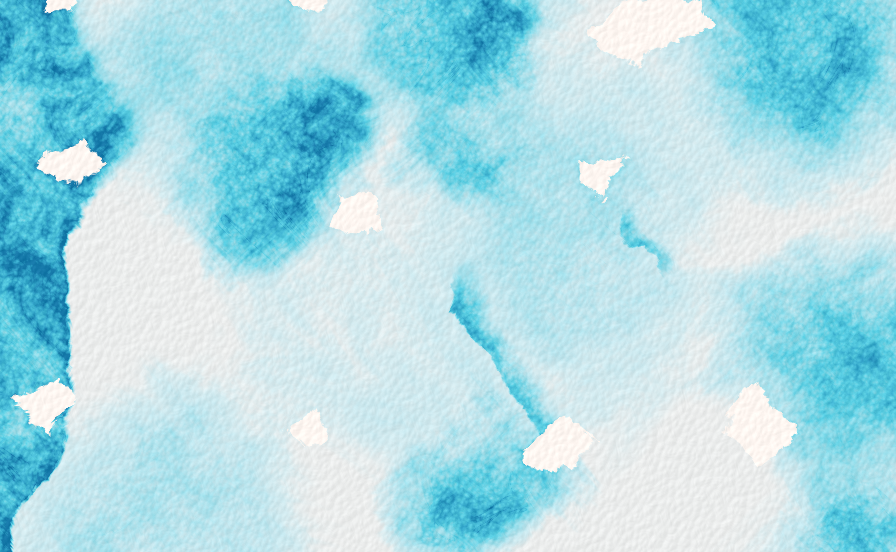
Reproduce this texture procedurally as a Shadertoy shader.

```glsl
// Turquoise watercolour washes on rough paper, with torn unpainted gaps.

const float TAU = 6.2831853;
const vec3 PAPER = vec3(0.995, 0.965, 0.945);
const vec3 BLUSH = vec3(0.93, 0.925, 0.92);

// Pigment colours from thinnest to thickest
const vec3 PIGMENT[6] = vec3[6](
    vec3(0.895, 0.93, 0.935), vec3(0.76, 0.90, 0.93), vec3(0.58, 0.86, 0.91),
    vec3(0.34, 0.80, 0.88), vec3(0.20, 0.65, 0.79), vec3(0.08, 0.47, 0.66));

// Soft washes: centre, radius, strength
const vec4 WASHES[12] = vec4[12](
    vec4(0.82, 0.97, 0.19, 0.58), vec4(0.92, 0.93, 0.08, 0.58),
    vec4(0.49, 0.67, 0.13, 0.64), vec4(0.58, 0.76, 0.10, 0.66),
    vec4(0.84, 0.70, 0.10, 0.48), vec4(1.46, 0.95, 0.25, 0.62),
    vec4(1.55, 0.34, 0.19, 0.58), vec4(1.58, 0.03, 0.11, 0.66),
    vec4(0.87, 0.12, 0.13, 0.66), vec4(1.02, 0.62, 0.24, 0.24),
    vec4(0.28, 0.08, 0.22, 0.26), vec4(0.42, 0.86, 0.22, 0.30));

float hash(vec2 p) {
    return fract(sin(dot(p, vec2(127.1, 311.7))) * 43758.5453);
}

vec2 hash2(vec2 p) {
    return vec2(hash(p), hash(p + 19.7));
}

// Rotated, self-bending sines, roughly -1 to 1
float layeredSines(vec2 p) {
    float sum = 0.0, amplitude = 0.55;
    for (int i = 0; i < 6; i++) {
        p += 0.7 * sin(p.yx * 1.3 + float(i));
        sum += amplitude * sin(p.x) * cos(p.y * 0.8);
        p = mat2(0.8, 0.6, -0.6, 0.8) * p * 1.85 + 3.1;
        amplitude *= 0.62;
    }
    return sum;
}

vec2 sineWarp(vec2 p) {
    return vec2(layeredSines(p), layeredSines(p + 7.0));
}

// Distance to the nearest scattered point
float cellular(vec2 p) {
    vec2 cell = floor(p);
    float nearest = 2.0;
    for (int y = -1; y <= 1; y++)
    for (int x = -1; x <= 1; x++) {
        vec2 id = cell + vec2(x, y);
        nearest = min(nearest, length(id + hash2(id) - p));
    }
    return nearest;
}

// Signed distance to randomly cut polygons, one per occupied grid cell
float gapDistance(vec2 p, float size) {
    vec2 cell = floor(p / size);
    float nearest = 1.0;
    for (int y = -1; y <= 1; y++)
    for (int x = -1; x <= 1; x++) {
        vec2 id = cell + vec2(x, y);
        if (hash(id + 5.3) > 0.75) continue;
        vec2 q = p - (id + 0.15 + 0.7 * hash2(id)) * size;
        float radius = size * mix(0.08, 0.19, hash(id + 8.1));
        float shape = -1.0;
        for (int k = 0; k < 5; k++) {
            vec2 r = hash2(id + 3.7 * float(k + 1));
            float angle = TAU * (float(k) + 0.7 * r.x) / 5.0;
            shape = max(shape, dot(q, vec2(cos(angle), sin(angle))) - radius * (0.5 + 0.8 * r.y));
        }
        nearest = min(nearest, shape);
    }
    return nearest;
}

// Bowed stroke: crisp on one side, bleeding out on the other
float brushMark(vec2 p, vec2 a, vec2 b, float width, float crisp) {
    vec2 along = b - a;
    float span = length(along);
    float t = dot(p - a, along) / (span * span);
    float side = dot(p - a, vec2(-along.y, along.x)) / span + 0.4 * width * sin(t * TAU);
    float taper = smoothstep(0.0, 0.2, t) * smoothstep(1.0, 0.7, t);
    return taper * smoothstep(-crisp, crisp, side) * smoothstep(width, 0.2 * width, side);
}

// Pooled wash on the left: ragged and hard below, bulging and diffuse above
float sideWash(vec2 p, float unevenness) {
    float bulge = (p.y - 0.76) / 0.13;
    float edge = 0.12 + 0.11 * exp(-bulge * bulge) - 0.09 * smoothstep(0.22, 0.04, p.y);
    float blur = mix(0.005, 0.06, smoothstep(0.55, 0.8, p.y));
    float beyond = p.x - edge;
    float rim = 0.25 * exp(-abs(beyond + 0.004) / 0.006);
    return (0.70 + 0.2 * unevenness + rim) * smoothstep(blur, -blur, beyond);
}

float paperHeight(vec2 p) {
    vec2 q = mat2(0.88, 0.47, -0.47, 0.88) * p;
    return cellular(q * vec2(95.0, 58.0)) + 0.4 * layeredSines(q * 70.0);
}

vec3 pigmentColor(float density) {
    float level = clamp(density, 0.0, 1.0) * 5.0;
    int i = min(int(level), 4);
    return mix(PIGMENT[i], PIGMENT[i + 1], level - float(i));
}

void mainImage(out vec4 fragColor, in vec2 fragCoord) {
    vec2 p = fragCoord / iResolution.y;
    float pixel = 1.0 / iResolution.y;
    vec2 ragged = sineWarp(p * 9.0);
    vec2 jagged = sineWarp(p * 27.0);
    vec2 flow = p + 0.07 * ragged + 0.018 * jagged;
    float mottle = layeredSines(p * 15.0 + 4.0);

    // Glaze the washes over a thin uneven ground
    float ground = layeredSines(p * 4.0 + 2.0);
    float clear = 1.0 - max(0.015 + 0.17 * ground, 0.0);
    for (int i = 0; i < 12; i++) {
        vec4 wash = WASHES[i];
        clear *= 1.0 - wash.w * smoothstep(1.45, 0.3, length(flow - wash.xy) / wash.z);
    }
    vec2 torn = p + 0.022 * ragged + 0.008 * jagged;
    clear *= 1.0 - sideWash(torn, mottle);
    clear *= 1.0 - 0.6 * brushMark(torn, vec2(0.81, 0.52), vec2(0.99, 0.12), 0.065, 0.003);
    clear *= 1.0 - 0.45 * brushMark(torn, vec2(1.12, 0.64), vec2(1.20, 0.48), 0.05, 0.003);
    float density = 1.0 - clear;

    // Granulation, broken backrun lines and pigment gathered at gap edges
    float grains = cellular(p * 60.0 + 0.8 * jagged) - 0.45;
    float specks = cellular(p * 130.0) - 0.45;
    density *= 1.0 + 0.30 * mottle + 0.20 * layeredSines(p * 45.0) + 0.35 * grains + 0.25 * specks;
    float backrun = exp(-abs(ragged.x - 0.15) / 0.025) * smoothstep(0.1, 0.4, ragged.y);
    density += 0.22 * density * backrun;
    float gap = gapDistance(p + 0.012 * ragged, 0.42) + 0.016 * jagged.x + 0.008 * jagged.y;
    density += 0.35 * (density + 0.08) * exp(-max(gap, 0.0) / 0.004);

    vec3 color = pigmentColor(density);
    color = mix(color, BLUSH, 0.7 * smoothstep(0.1, 0.0, density));
    color = mix(color, PAPER, smoothstep(pixel, -pixel, gap));

    // Light grazing the paper tooth
    float relief = paperHeight(p) - paperHeight(p + vec2(0.003, -0.003));
    color += 0.07 * clamp(relief, -1.0, 1.0);
    fragColor = vec4(clamp(color, 0.0, 1.0), 1.0);
}
```
